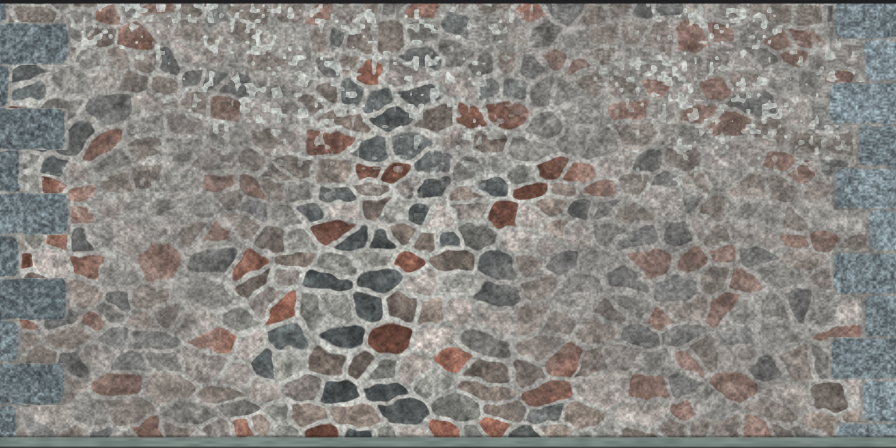
Reproduce this texture procedurally as a WebGL 1 fragment shader.

```glsl
precision highp float;
// Weathered rubble stone wall with pale mortar, granite corner blocks and a bottom ledge.
uniform vec2 u_resolution;

const float ROWS = 18.0;            // stone courses per canvas height
const vec2 COLUMNS = vec2(9.0, 17.0); // range of stones per canvas height, by course
const float STRETCH = 12.0;         // horizontal scale of the cell metric
const float JOINT = 0.0055;         // half width of the mortar joints
const float ROUNDING = 0.007;       // corner rounding of the stones
const float BLOCK_HEIGHT = 0.095;   // height of the corner blocks
const float LEDGE = 0.024;
const float GRAIN = 0.55;

const vec3 MORTAR = vec3(0.69, 0.69, 0.67);
const vec3 PATINA = vec3(0.54, 0.525, 0.51);
const vec3 TAUPE = vec3(0.49, 0.45, 0.42);
const vec3 GREY = vec3(0.51, 0.51, 0.49);
const vec3 SLATE = vec3(0.34, 0.36, 0.36);
const vec3 RUST = vec3(0.49, 0.34, 0.29);
const vec3 PALE = vec3(0.63, 0.60, 0.58);
const vec3 GRANITE = vec3(0.47, 0.52, 0.54);
const vec3 LICHEN = vec3(0.77, 0.79, 0.77);
const vec3 LEDGE_COLOR = vec3(0.47, 0.52, 0.50);
const vec3 SHADOW = vec3(0.13, 0.13, 0.14);

float hash(vec2 p) {
  return fract(sin(dot(p, vec2(127.1, 311.7))) * 43758.5);
}

float noise(vec2 p) {
  vec2 i = floor(p), f = fract(p);
  f = f * f * (3.0 - 2.0 * f);
  return mix(mix(hash(i), hash(i + vec2(1, 0)), f.x),
             mix(hash(i + vec2(0, 1)), hash(i + vec2(1, 1)), f.x), f.y);
}

float fbm(vec2 p) {
  float sum = 0.0, amp = 0.533;
  for (int i = 0; i < 4; i++) {
    sum += amp * noise(p);
    p = p * 2.03 + 17.3;
    amp *= 0.5;
  }
  return sum;
}

float smoothMin(float a, float b, float k) {
  float h = max(k - abs(a - b), 0.0) / k;
  return min(a, b) - 0.25 * h * h * k;
}

// Centre of a stone in metric space; each course has its own spacing and shift.
vec2 stoneCentre(vec2 q, vec2 offset, out vec2 id) {
  float row = floor(q.y) + offset.y;
  float count = mix(COLUMNS.x, COLUMNS.y, hash(vec2(row, 5.0)));
  float shift = hash(vec2(row, 9.0));
  id = vec2(floor(q.x / STRETCH * count + shift) + offset.x, row);
  vec2 jitter = vec2(hash(id), hash(id + 31.0)) - 0.5;
  return vec2((id.x + 0.5 + 0.65 * jitter.x - shift) / count * STRETCH,
              row + 0.5 + 0.65 * jitter.y);
}

// Rounded distance from the stone's edge, in canvas units, and the stone's id.
float stoneEdge(vec2 p, out vec2 stone) {
  vec2 q = p * vec2(STRETCH, ROWS), id, nearest = vec2(0.0);
  float best = 100.0, edge = 0.1;
  for (int j = -2; j <= 2; j++) for (int i = -2; i <= 2; i++) {
    vec2 r = stoneCentre(q, vec2(i, j), id) - q;
    if (dot(r, r) < best) { best = dot(r, r); nearest = r; stone = id; }
  }
  for (int j = -2; j <= 2; j++) for (int i = -2; i <= 2; i++) {
    vec2 r = stoneCentre(q, vec2(i, j), id) - q;
    vec2 across = r - nearest;
    if (dot(across, across) > 0.0001) {
      vec2 n = normalize(across);
      float d = dot(0.5 * (r + nearest), n) / length(n * vec2(STRETCH, ROWS));
      edge = smoothMin(edge, d, ROUNDING);
    }
  }
  return edge;
}

vec3 stoneColor(vec2 id) {
  float kind = hash(id + 3.0);
  vec3 c = mix(TAUPE, GREY, step(0.3, kind));
  c = mix(c, SLATE, step(0.54, kind));
  c = mix(c, RUST, step(0.70, kind));
  c = mix(c, PALE, step(0.88, kind));
  return c * mix(0.78, 1.18, hash(id + 17.0));
}

void main() {
  vec2 p = gl_FragCoord.xy / u_resolution.y;
  float aspect = u_resolution.x / u_resolution.y;
  float soft = max(1.0 / u_resolution.y, 0.0025);
  float mottle = fbm(p * vec2(22.0, 30.0));
  float fine = noise(p * 125.0) * 0.55 + noise(p * 240.0 + 7.0) * 0.45 - 0.5;

  // Mortar is fresher around the middle, the rest is worn and stained.
  float middle = 1.0 - smoothstep(0.1, 0.5, abs(p.x / aspect - 0.47) * 2.0);
  float worn = smoothstep(0.3, 0.7, fbm(p * 3.2 + 4.0) + 0.12 - 0.28 * middle);
  vec3 mortar = mix(MORTAR, PATINA, 0.65 * worn) * (0.82 + 0.36 * mottle);

  // Rubble stones
  vec2 wobble = vec2(noise(p * 45.0), noise(p * 45.0 + 50.0)) - 0.5;
  vec2 bend = vec2(noise(p * 6.0), noise(p * 6.0 + 80.0)) - 0.5;
  vec2 id;
  float edge = stoneEdge(p + 0.011 * wobble + 0.05 * bend, id);
  float joint = JOINT * mix(0.6, 1.5, hash(id + 41.0));
  vec3 stone = stoneColor(id) * (0.62 + 0.76 * fbm(p * 48.0 + id));
  stone = mix(stone, PATINA * (0.55 + 0.9 * mottle), 0.55 * worn);
  vec3 color = mix(mortar, stone, smoothstep(-soft, soft, edge - joint));

  // Pale lichen flecks, mostly in the upper part
  float fleck = noise(p * 85.0 + 20.0) * 0.65 + noise(p * 28.0) * 0.35;
  float patch = smoothstep(0.3, 0.9, p.y) * smoothstep(0.3, 0.6, fbm(p * 4.0 + 30.0));
  color = mix(color, LICHEN, 0.85 * patch * smoothstep(0.62, 0.72, fleck));

  // Granite corner blocks, alternately long and short
  float right = step(0.5 * aspect, p.x);
  float level = p.y / BLOCK_HEIGHT + 0.4 * right;
  vec2 block = vec2(right, floor(level));
  float reach = mix(mix(0.03, 0.07, right), 0.15, mod(block.y + right, 2.0))
              + 0.035 * (hash(block + 61.0) - 0.5);
  float side = mix(p.x, aspect - p.x, right);
  float bed = (0.5 - abs(fract(level) - 0.5)) * BLOCK_HEIGHT;
  float inside = smoothMin(reach - side, bed, 0.015) + 0.006 * wobble.x;
  vec3 granite = GRANITE * mix(0.8, 1.08, hash(block + 71.0) * 0.6 + 0.4 * right);
  granite *= 0.85 + 0.3 * mottle + 0.35 * fine;
  color = mix(color, mortar * 0.88, smoothstep(-0.008, -0.002, inside));
  color = mix(color, granite, smoothstep(0.003 - soft, 0.003 + soft, inside));

  // Grain, then the ledge below and the dark line above
  color *= 1.0 + GRAIN * fine;
  vec3 ledge = LEDGE_COLOR * (0.9 + 0.2 * noise(p * vec2(30.0, 160.0)));
  ledge *= mix(0.5, 1.0, smoothstep(0.001, 0.005, p.y));
  color *= mix(0.65, 1.0, smoothstep(LEDGE, LEDGE + 0.008, p.y));
  color = mix(ledge, color, smoothstep(-soft, soft, p.y - LEDGE));
  color = mix(color, SHADOW, smoothstep(-soft, soft, p.y - 0.992));
  gl_FragColor = vec4(color, 1.0);
}
```
